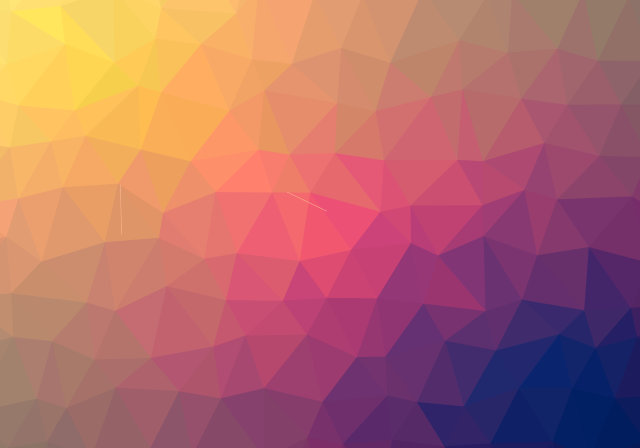
A WebGL 1 fragment shader for this background:

```glsl
precision highp float;
// Low-poly mesh of flat triangles over a diagonal yellow, pink and navy gradient.
uniform vec2 u_resolution;

const float ROWS = 9.0;       // mesh rows over the canvas height
const float JITTER = 0.62;    // vertex scatter in cells
const float TONE = 0.07;      // colour variation between faces

float hash(vec2 p) {
  vec3 q = fract(p.xyx * vec3(0.1031, 0.1030, 0.0973));
  q += dot(q, q.yzx + 33.33);
  return fract((q.x + q.y) * q.z);
}

// Weight of one evenly spaced gradient stop
float stop(float t, float index) {
  return max(0.0, 1.0 - abs(t * 8.0 - index));
}

// Colours along the diagonal, upper left to lower right
vec3 diagonalRamp(float t) {
  return stop(t, 0.0) * vec3(1.00, 0.89, 0.46)
       + stop(t, 1.0) * vec3(1.00, 0.88, 0.29)
       + stop(t, 2.0) * vec3(1.00, 0.73, 0.31)
       + stop(t, 3.0) * vec3(1.00, 0.55, 0.41)
       + stop(t, 4.0) * vec3(0.99, 0.32, 0.46)
       + stop(t, 5.0) * vec3(0.67, 0.22, 0.46)
       + stop(t, 6.0) * vec3(0.33, 0.18, 0.43)
       + stop(t, 7.0) * vec3(0.00, 0.14, 0.42)
       + stop(t, 8.0) * vec3(0.01, 0.10, 0.34);
}

// Colours along the canvas border, through the two brown corners
vec3 borderRamp(float t) {
  return stop(t, 0.0) * vec3(1.00, 0.89, 0.46)
       + stop(t, 1.0) * vec3(1.00, 0.82, 0.40)
       + stop(t, 2.0) * vec3(0.95, 0.62, 0.46)
       + stop(t, 3.0) * vec3(0.69, 0.54, 0.44)
       + stop(t, 4.0) * vec3(0.55, 0.47, 0.41)
       + stop(t, 5.0) * vec3(0.52, 0.35, 0.40)
       + stop(t, 6.0) * vec3(0.50, 0.18, 0.41)
       + stop(t, 7.0) * vec3(0.16, 0.11, 0.38)
       + stop(t, 8.0) * vec3(0.01, 0.10, 0.34);
}

vec3 gradient(vec2 uv) {
  uv = clamp(uv, 0.0, 1.0);
  float along = 0.5 * (uv.x + 1.0 - uv.y);
  float across = abs(uv.x + uv.y - 1.0);
  float reach = max(1.0 - abs(2.0 * along - 1.0), 0.001);
  float bend = mix(0.8, 2.0, smoothstep(0.48, 0.62, along));
  float border = pow(clamp(across / reach, 0.0, 1.0), bend);
  return mix(diagonalRamp(along), borderRamp(along), border);
}

// Staggered lattice vertex with random scatter
vec2 vertex(vec2 id) {
  vec2 scatter = vec2(hash(id + 17.0), hash(id + 71.0)) - 0.5;
  return id + vec2(0.5 * mod(id.y, 2.0), 0.0) + JITTER * scatter;
}

float edgeSide(vec2 p, vec2 a, vec2 b) {
  vec2 e = b - a;
  vec2 d = p - a;
  return (e.x * d.y - e.y * d.x) / max(length(e), 0.001);
}

// Face colour in rgb, premultiplied by its coverage in a
vec4 face(vec2 p, vec2 a, vec2 b, vec2 c, vec2 cells, float pixel) {
  float winding = sign(edgeSide(c, a, b));
  float inside = min(edgeSide(p, a, b) * winding,
                 min(edgeSide(p, b, c) * winding, edgeSide(p, c, a) * winding));
  float cover = clamp(inside / pixel + 0.5, 0.0, 1.0);
  vec2 center = (a + b + c) / 3.0;
  float tone = hash(floor(center * 16.0) + 5.0) - 0.5;
  vec3 color = gradient(center / cells + vec2(tone, -tone) * TONE);
  return vec4(color * (1.0 + tone * TONE), 1.0) * cover;
}

float hairline(vec2 p, vec2 a, vec2 b, float width) {
  vec2 e = b - a;
  vec2 d = p - a;
  float away = length(d - e * clamp(dot(d, e) / dot(e, e), 0.0, 1.0));
  return 1.0 - smoothstep(0.0, width, away);
}

void main() {
  vec2 uv = gl_FragCoord.xy / u_resolution;
  vec2 cells = ROWS * vec2(u_resolution.x / u_resolution.y, 1.0);
  vec2 p = uv * cells;
  float pixel = ROWS / u_resolution.y;

  // Two triangles per cell, with the diagonal alternating by row
  vec4 mesh = vec4(0.0);
  for (int j = -1; j <= 1; j++) {
    for (int i = -1; i <= 1; i++) {
      vec2 id = floor(p) + vec2(float(i), float(j));
      vec2 a = vertex(id);
      vec2 b = vertex(id + vec2(1.0, 0.0));
      vec2 c = vertex(id + vec2(0.0, 1.0));
      vec2 d = vertex(id + 1.0);
      bool odd = mod(id.y, 2.0) > 0.5;
      mesh += face(p, a, b, odd ? d : c, cells, pixel);
      mesh += face(p, odd ? a : b, c, d, cells, pixel);
    }
  }
  vec3 color = mesh.a > 0.001 ? mesh.rgb / mesh.a : gradient(uv);

  // Pale seams between faces
  float seam = hairline(p, vec2(0.188, 0.587) * cells, vec2(0.190, 0.478) * cells, 0.018);
  seam += hairline(p, vec2(0.449, 0.571) * cells, vec2(0.510, 0.529) * cells, 0.018);
  gl_FragColor = vec4(mix(color, vec3(1.0, 0.75, 0.60), 0.5 * min(seam, 1.0)), 1.0);
}
```
